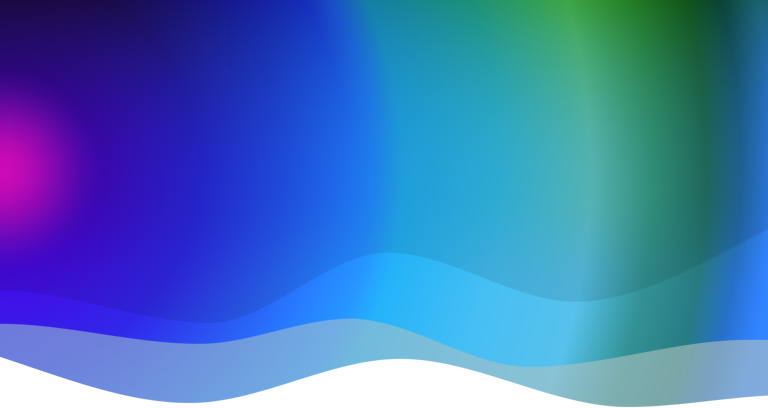
Give the GLSL for this background, as a Shadertoy shader.

```glsl
// Draws a rainbow of soft circular bands above three layered waves.

const float ASPECT = 1.882;                  // design width over height
const vec2 GLOW_CENTER = vec2(0.0, 0.582);   // shared centre of glow and bands

// Blends three colours down the canvas; y is 1 at the top.
vec3 verticalBlend(vec3 top, vec3 middle, vec3 low, float y) {
    float drop = clamp((1.0 - y) / 0.5, 0.0, 1.0);
    vec3 upper = mix(top, middle, drop * (2.0 - drop));
    return mix(upper, low, smoothstep(0.55, 0.26, y));
}

// Fades the colour into the next band between two radii.
vec3 addBand(vec3 color, vec3 band, float radius, float inner, float outer) {
    return mix(color, band, clamp((radius - inner) / (outer - inner), 0.0, 1.0));
}

// Smooth chain of four rises between five knots along x.
float waveHeight(float x, float base, float start, vec4 knots, vec4 rises) {
    vec4 begins = vec4(start, knots.xyz);
    return base + dot(rises, smoothstep(begins, knots, vec4(x)));
}

// Coverage of the area below a wave, smoothed over about one pixel.
float below(float y, float height, float blur) {
    return smoothstep(blur, -blur, y - height);
}

vec3 backdrop(vec2 uv) {
    float y = uv.y;
    vec2 offset = (uv - GLOW_CENTER) * vec2(1.0, 1.0 / ASPECT);
    float r = length(offset);

    // Violet to blue
    vec3 violet = verticalBlend(vec3(0.10, 0.02, 0.20), vec3(0.23, 0.03, 0.69), vec3(0.25, 0.03, 0.82), y);
    vec3 indigo = verticalBlend(vec3(0.105, 0.04, 0.28), vec3(0.14, 0.14, 0.78), vec3(0.17, 0.14, 0.83), y);
    vec3 royal = verticalBlend(vec3(0.085, 0.09, 0.54), vec3(0.12, 0.29, 0.85), vec3(0.15, 0.33, 0.87), y);
    vec3 blue = verticalBlend(vec3(0.08, 0.17, 0.72), vec3(0.12, 0.44, 0.93), vec3(0.14, 0.49, 0.93), y);
    vec3 azure = verticalBlend(vec3(0.10, 0.30, 0.77), vec3(0.12, 0.50, 0.93), vec3(0.14, 0.53, 0.94), y);
    vec3 color = addBand(violet, indigo, r, 0.13, 0.26);
    color = addBand(color, royal, r, 0.26, 0.365);
    color = addBand(color, blue, r, 0.365, 0.455);
    color = addBand(color, azure, r, 0.455, 0.485);

    // Cyan to the pale green ridge
    vec3 cyan = verticalBlend(vec3(0.08, 0.49, 0.65), vec3(0.12, 0.62, 0.86), vec3(0.13, 0.64, 0.89), y);
    vec3 teal = verticalBlend(vec3(0.11, 0.56, 0.47), vec3(0.18, 0.67, 0.82), vec3(0.25, 0.68, 0.87), y);
    vec3 ridge = verticalBlend(vec3(0.24, 0.65, 0.27), vec3(0.33, 0.70, 0.70), vec3(0.31, 0.69, 0.84), y);
    color = addBand(color, cyan, r, 0.485, 0.525);
    color = addBand(color, teal, r, 0.525, 0.65);
    color = addBand(color, ridge, r, 0.65, 0.77);

    // Dark green to the blue rim
    vec3 green = verticalBlend(vec3(0.14, 0.49, 0.14), vec3(0.19, 0.55, 0.47), vec3(0.18, 0.52, 0.53), y);
    vec3 forest = verticalBlend(vec3(0.07, 0.33, 0.10), vec3(0.12, 0.40, 0.36), vec3(0.14, 0.44, 0.47), y);
    vec3 dusk = verticalBlend(vec3(0.04, 0.26, 0.20), vec3(0.12, 0.38, 0.58), vec3(0.14, 0.40, 0.72), y);
    vec3 rim = verticalBlend(vec3(0.10, 0.38, 0.43), vec3(0.18, 0.47, 0.90), vec3(0.18, 0.47, 0.94), y);
    color = addBand(color, green, r, 0.77, 0.85);
    color = addBand(color, forest, r, 0.85, 0.92);
    color = addBand(color, dusk, r, 0.92, 0.965);
    color = addBand(color, rim, r, 0.965, 1.01);

    // Magenta glow at the left edge
    return mix(color, vec3(0.80, 0.04, 0.71), smoothstep(0.14, 0.0, r));
}

void mainImage(out vec4 fragColor, in vec2 fragCoord) {
    vec2 uv = fragCoord / iResolution.xy;
    float blur = 0.8 / iResolution.y;
    vec3 color = backdrop(uv);

    // Back wave brightens what lies behind it
    float backWave = waveHeight(uv.x, 0.2875, 0.0,
        vec4(0.273, 0.505, 0.749, 1.172), vec4(-0.0786, 0.172, -0.1204, 0.2776));
    color *= 1.0 + 0.1 * below(uv.y, backWave, blur);

    // Middle wave is a translucent mist
    float mistWave = waveHeight(uv.x, 0.2064, 0.0,
        vec4(0.26, 0.456, 0.69, 0.974), vec4(-0.0491, 0.0614, -0.1179, 0.0663));
    vec3 mist = mix(vec3(0.58, 0.73, 0.83), vec3(0.71, 0.77, 0.74), uv.x);
    color = mix(color, mist, 0.6 * below(uv.y, mistWave, blur));

    // Front wave is solid white
    float frontWave = waveHeight(uv.x, 0.1892, -0.169,
        vec4(0.247, 0.521, 0.818, 1.029), vec4(-0.1769, 0.1081, -0.1179, 0.0295));
    color = mix(color, vec3(1.0), below(uv.y, frontWave, blur));

    fragColor = vec4(clamp(color, 0.0, 1.0), 1.0);
}
```
